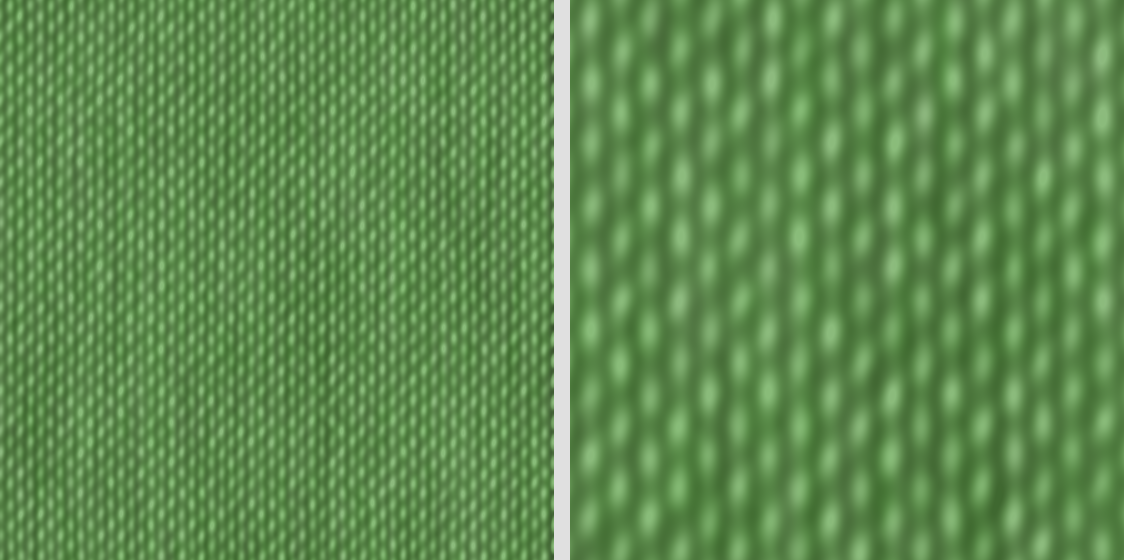
Left, the full canvas; right, a detail of the centre.
A Shadertoy shader for this texture:

```glsl
const vec2 REPEATS = vec2(55.0, 27.0);   // columns across, stitches per column
const float ROW_PHASE = 0.19;
const float TAU = 6.28318;
const vec3 SHADOW_GREEN = vec3(0.285, 0.445, 0.225);
const vec3 THREAD_GREEN = vec3(0.365, 0.545, 0.302);
const vec3 LIGHT_GREEN = vec3(0.520, 0.710, 0.460);

float hash(vec2 p) {
    return fract(sin(dot(p, vec2(127.1, 311.7))) * 43758.5453);
}

float valueNoise(vec2 p) {
    vec2 cell = floor(p);
    vec2 f = fract(p);
    f = f * f * (3.0 - 2.0 * f);
    float low = mix(hash(cell), hash(cell + vec2(1.0, 0.0)), f.x);
    float high = mix(hash(cell + vec2(0.0, 1.0)), hash(cell + 1.0), f.x);
    return mix(low, high, f.y);
}

float signedNoise(vec2 p) {
    return 2.0 * valueNoise(p) - 1.0;
}

// Soft oval leaning to the right; offset is measured in column widths
float stitch(vec2 offset, float lean, vec2 radius) {
    offset.x -= lean * offset.y;
    vec2 q = offset / radius;
    return exp(-dot(q, q));
}

// Sum of nearby stitches; odd columns are shifted by half a stitch
float weave(vec2 p, float phase) {
    float total = 0.0;
    float nearestColumn = floor(p.x + 0.5);
    for (int i = -1; i <= 1; i++) {
        float column = nearestColumn + float(i);
        float shift = phase + 0.5 * mod(column, 2.0);
        float nearestRow = floor(p.y - shift + 0.5);
        for (int j = -1; j <= 1; j++) {
            vec2 id = vec2(column, nearestRow + float(j));
            vec2 jitter = vec2(hash(id + 3.7), hash(id + 8.1)) - 0.5;
            vec2 offset = p - id - vec2(0.0, shift);
            offset = offset * vec2(1.0, 2.0) - jitter * vec2(0.12, 0.16);
            float strength = mix(0.70, 1.10, hash(id));
            float lean = mix(0.0, 0.22, hash(id + 5.3));
            total += strength * stitch(offset, lean, vec2(0.37, 0.66));
        }
    }
    return total;
}

// Shadow to thread to highlight
vec3 threadColor(float level) {
    vec3 body = mix(SHADOW_GREEN, THREAD_GREEN, clamp(level / 0.36, -0.4, 1.0));
    return mix(body, LIGHT_GREEN, clamp((level - 0.36) / 0.64, 0.0, 1.15));
}

void mainImage(out vec4 fragColor, in vec2 fragCoord) {
    vec2 uv = fragCoord / iResolution.xy;

    // Slight drift of the threads
    vec2 drift = vec2(signedNoise(uv * vec2(9.0, 5.0)),
                      signedNoise(uv * vec2(6.0, 8.0) + 31.0));
    vec2 p = uv * REPEATS + drift * vec2(0.08, 0.06);
    float level = weave(p, ROW_PHASE);

    // Upright ribs with a furrow between columns
    level += 0.02 + 0.09 * cos(TAU * p.x);

    // Uneven dye: long and short vertical streaks, broad patches, fine fibres
    float streak = signedNoise(vec2(p.x * 2.0 + 0.5, uv.y * 4.0 + 17.0));
    float shortStreak = signedNoise(vec2(p.x * 2.0, uv.y * 14.0 + 63.0));
    float patches = signedNoise(uv * vec2(7.0, 6.0) + 50.0);
    float fibre = signedNoise(p * vec2(3.0, 4.0) + 90.0);
    level += 0.11 * streak + 0.06 * shortStreak + 0.06 * patches + 0.05 * fibre;
    vec3 color = threadColor(level);

    // Some columns lean to pure green, some stitches to grey
    float tint = 0.6 * signedNoise(vec2(p.x * 1.6, uv.y * 8.0) + 140.0)
               + 0.4 * signedNoise(p * vec2(0.9, 1.6) + 200.0);
    color += tint * vec3(-0.020, 0.008, -0.024);

    // Dark gaps along the right border
    float border = smoothstep(0.988, 1.0, uv.x);
    color *= 1.0 - 0.4 * border * (1.0 - smoothstep(0.1, 0.6, level));

    fragColor = vec4(clamp(color, 0.0, 1.0), 1.0);
}
```
